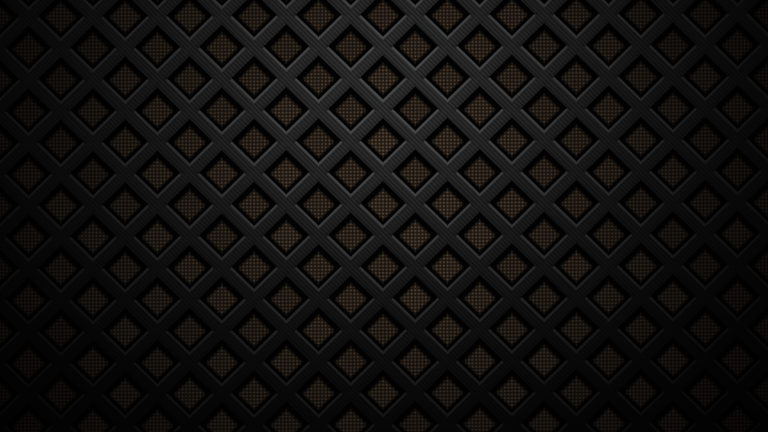
Reproduce this pattern procedurally as a WebGL 2 fragment shader.

```glsl
#version 300 es
precision highp float;
// Dark diagonal lattice grille with bevelled openings over brown woven cloth.

#define PERIOD vec2(0.1492, 0.1456) // repeat size, in canvas heights
#define CENTER vec2(0.8866, 0.530)  // middle of one opening
#define TILT 0.005                  // slight slope of the rows
#define HOLE 0.350                  // half size of an opening, in cells
#define CLOTH 0.250                 // half size of the visible cloth
#define BEVEL 0.060                 // width of the lit lower edges
#define THREADS 18.0                // cloth threads per repeat
#define RIB 0.0112                  // spacing of the ribs on the bars

uniform vec2 u_resolution;
out vec4 fragColor;

const vec3 BAR_COLOR = vec3(0.165, 0.166, 0.168);
const vec3 BEVEL_COLOR = vec3(0.275, 0.275, 0.276);
const vec3 CLOTH_COLOR = vec3(0.240, 0.190, 0.145);
const vec3 SHADOW_COLOR = vec3(0.008, 0.008, 0.008);
const float BLACK_LEVEL = 0.005;
const float TAU = 6.28318;

float hash(vec2 p) {
    vec3 h = fract(vec3(p.xyx) * 0.1031);
    h += dot(h, h.yzx + 33.33);
    return fract((h.x + h.y) * h.z);
}

// Soft pool of light, centred on the upper middle
float pool(vec2 p, vec2 center, vec2 size) {
    vec2 d = (p - center) / size;
    return exp(-dot(d, d));
}

// Woven threads: bright knots between dark gaps
float weave(vec2 q) {
    vec2 t = 0.5 + 0.5 * cos(TAU * q * THREADS);
    return 0.45 + 0.60 * t.x * t.y + 0.16 * (t.x + t.y);
}

void main() {
    vec2 p = gl_FragCoord.xy / u_resolution.y;
    float middle = 0.5 * u_resolution.x / u_resolution.y;

    // Diagonal cells: one opening per unit square
    vec2 q = p - CENTER;
    q.y -= TILT * q.x;
    q /= PERIOD;
    vec2 diagonal = vec2(q.x + q.y, q.x - q.y);
    vec2 cell = floor(diagonal + 0.5);
    vec2 f = diagonal - cell;
    float aa = 1.0 / (u_resolution.y * PERIOD.y);

    float upper = max(f.x, -f.y);
    float lower = max(-f.x, f.y);
    float edge = max(upper, lower);

    // Light on the bars falls off faster than on the cloth
    float barLight = pool(p, vec2(middle, 0.80), vec2(0.66, 0.56));
    float clothLight = pool(p, vec2(middle, 0.62), vec2(0.80, 0.82));

    // Ribbed bars, shaded slightly across their width
    float rib = 0.5 + 0.5 * cos(TAU * (p.x + p.y) / RIB);
    float across = smoothstep(HOLE, 0.5, edge);
    vec3 bar = BAR_COLOR * (0.78 + 0.32 * rib) * (0.85 + 0.15 * across);
    bar = bar * barLight + BLACK_LEVEL;

    // Lit chamfer along the two lower sides
    float ridge = smoothstep(HOLE - aa, HOLE + aa, lower)
                * (1.0 - smoothstep(HOLE + BEVEL - aa, HOLE + BEVEL + aa, lower))
                * (1.0 - smoothstep(HOLE - 0.04, HOLE + 0.01, upper));
    float bevelLight = 0.75 * barLight + 0.25 * clothLight;
    bar = mix(bar, BEVEL_COLOR * bevelLight + BLACK_LEVEL, ridge);

    // Cloth sunk in the opening, shadowed most below the upper sides
    float shade = 1.0 - smoothstep(CLOTH - 0.08, CLOTH + 0.02, upper);
    shade *= 1.0 - smoothstep(CLOTH - 0.02, CLOTH + 0.06, lower);
    float wear = 0.92 + 0.16 * hash(cell + 50.0);
    vec3 cloth = CLOTH_COLOR * weave(q) * clothLight * wear;
    vec3 opening = mix(SHADOW_COLOR * clothLight, cloth, shade);

    float solid = smoothstep(HOLE - aa, HOLE + aa, edge);
    vec3 color = mix(opening, bar, solid);
    fragColor = vec4(color, 1.0);
}
```
